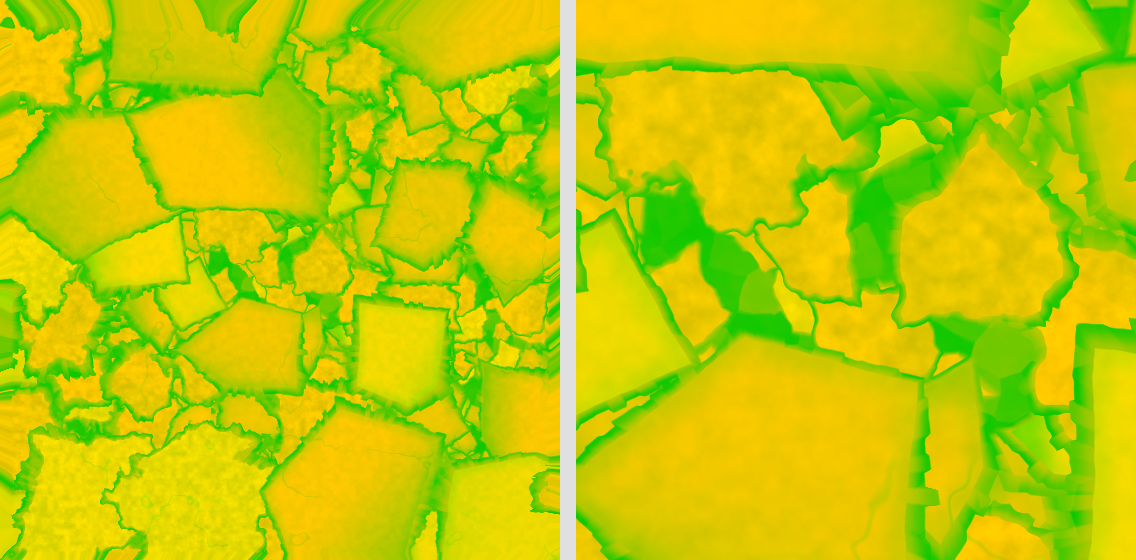
Left, the full canvas; right, a detail of the centre.
Give the GLSL for this texture map, as a Shadertoy shader.

```glsl
// Rubble of broken yellow stones in green gaps, as a flat two-channel map.
// Layers of irregular polygons are painted from fine to coarse; each stone
// has a tilted, grainy face and a streaked rim that fades into a cell mosaic.

#define LAYERS 5
#define FINEST 26.0       // grid cells across the canvas, smallest stones
#define RATIO 1.62        // growth of stone size from layer to layer
#define RADIUS 0.56       // stone radius in grid cells
#define RIM 0.017         // rim width in canvas units
#define STREAK 0.008      // width of one rim streak
#define MOSAIC 40.0       // gap cells across the canvas
#define RAGGED 0.060      // edge roughness of crumbly stones
#define RIM_RED 0.66
#define BASE_GREEN 0.785

float hash(vec2 p) {
    vec3 q = fract(p.xyx * vec3(0.1031, 0.1030, 0.0973));
    q += dot(q, q.yzx + 33.33);
    return fract((q.x + q.y) * q.z);
}

vec2 hash2(vec2 p) { return vec2(hash(p), hash(p + 71.7)); }

float noise(vec2 p) {
    vec2 i = floor(p), f = fract(p);
    f = f * f * (3.0 - 2.0 * f);
    return mix(mix(hash(i), hash(i + vec2(1, 0)), f.x),
               mix(hash(i + vec2(0, 1)), hash(i + vec2(1, 1)), f.x), f.y);
}

float fbm(vec2 p) {
    float sum = 0.0, amp = 0.53;
    for (int i = 0; i < 4; i++) {
        sum += amp * noise(p);
        p = mat2(1.6, 1.2, -1.2, 1.6) * p + 7.3;
        amp *= 0.5;
    }
    return sum;
}

// Flat shards with a slight slope; edges blend over the width aa.
float mosaic(vec2 p, float aa) {
    float near = 9.0, second = 9.0, tone = 0.0, tone2 = 0.0;
    for (int j = -1; j <= 1; j++)
    for (int i = -1; i <= 1; i++) {
        vec2 id = floor(p) + vec2(i, j);
        vec2 off = p - id - hash2(id);
        float d = length(off), h = hash(id + 19.0);
        float t = 0.09 + 0.38 * h * h + 0.1 * dot(off, hash2(id + 5.0) - 0.5);
        if (d < near) { second = near; tone2 = tone; near = d; tone = t; }
        else if (d < second) { second = d; tone2 = t; }
    }
    return mix(0.5 * (tone + tone2), tone, smoothstep(0.0, aa, second - near));
}

// Convex polygon of five sides with uneven angles and distances.
float stoneDistance(vec2 p, float seed) {
    float d = length(p) - 1.0;
    for (int k = 0; k < 5; k++) {
        vec2 h = hash2(vec2(seed * 917.0, float(k) * 3.7));
        float a = 1.2566 * (float(k) + 0.6 * h.x) + seed * 40.0;
        d = max(d, dot(p, vec2(cos(a), sin(a))) - RADIUS * mix(0.6, 1.05, h.y));
    }
    return d;
}

// One random tone per streak, with short blends between them.
float streaks(float t, float seed) {
    float i = floor(t), row = seed * 533.0;
    return mix(hash(vec2(i, row)), hash(vec2(i + 1.0, row)), smoothstep(0.75, 1.0, t - i));
}

void mainImage(out vec4 fragColor, in vec2 fragCoord) {
    vec2 uv = fragCoord / iResolution.xy;
    float px = 1.0 / min(iResolution.x, iResolution.y);

    // The border is stretched outwards into fans.
    vec2 q = clamp(uv, vec2(0.02, 0.012), vec2(0.982, 0.955));
    q += (uv - q).yx * (noise(uv * 9.0) - 0.5) * 2.0;

    float ragged = fbm(q * 28.0) - 0.5;
    float grain = fbm(q * 100.0) - 0.5;
    float patchy = noise(q * 9.0 + 4.0);
    float crack = 1.0 - smoothstep(0.0, 0.025, abs(fbm(q * 13.0 + 3.0) - 0.5));
    crack *= smoothstep(0.5, 0.75, noise(q * 11.0 + 40.0));

    float gap = mosaic(q * MOSAIC + ragged * 0.5, 2.0 * px * MOSAIC) + 0.12 * grain;
    float red = gap, green = BASE_GREEN;
    float cells = FINEST;

    for (int layer = 0; layer < LAYERS; layer++) {
        float coarse = float(layer) / float(LAYERS - 1);
        for (int j = -1; j <= 1; j++)
        for (int i = -1; i <= 1; i++) {
            vec2 id = floor(q * cells) + vec2(i, j);
            vec2 key = id + 37.0 * float(layer + 1);
            vec2 center = id + 0.5 + 0.6 * (hash2(key) - 0.5);
            vec2 p = q * cells - center;
            // Large stones thin out towards the upper right.
            float crowd = dot(center / cells, vec2(0.35, 0.65));
            float chance = mix(0.62, mix(1.05, 0.15, crowd), coarse);
            if (length(p) > 1.2 || hash(key + 11.0) > chance) continue;

            float seed = hash(key + 23.0);
            float rough = step(0.5, hash(key + 31.0));
            vec2 look = hash2(key + 47.0);
            float d = stoneDistance(p, seed) / cells;
            d += ragged * mix(0.008, RAGGED, rough) * (0.35 + 0.65 * coarse);

            // Rim of radial streaks.
            float s = streaks(atan(p.y, p.x) * 0.5 / (cells * STREAK), seed);
            float width = RIM * (0.3 + 1.5 * patchy) * (0.7 + 0.6 * s) * (0.5 + 0.5 * coarse);
            float rimRed = mix(RIM_RED, gap, smoothstep(0.0, 0.95, d / width)) + 0.2 * (s - 0.5);
            float rim = 1.0 - smoothstep(width - px, width + px, d);
            red = mix(red, rimRed, rim);
            green = mix(green, BASE_GREEN, rim);

            // Face with tilt, worn edge, cracks and grain.
            float a = 6.2832 * look.x;
            float slope = smoothstep(-0.1, 0.6, dot(p, vec2(cos(a), sin(a))));
            float faceRed = mix(0.9, 1.0, look.y) - 0.42 * look.y * (1.0 - 0.7 * rough) * slope;
            faceRed -= 0.13 * smoothstep(-0.02, 0.0, d) * (1.0 - rough);
            faceRed += grain * mix(0.12, 0.25, rough) - 0.16 * crack;
            float lime = step(0.86, hash(key + 59.0));
            float faceGreen = BASE_GREEN + grain * mix(0.03, 0.12, rough) + 0.07 * lime;
            float face = 1.0 - smoothstep(-px, px, d);
            red = mix(red, faceRed, face);
            green = mix(green, faceGreen, face);
        }
        cells /= RATIO;
    }
    fragColor = vec4(clamp(red, 0.06, 1.0), green, 0.0, 1.0);
}
```
